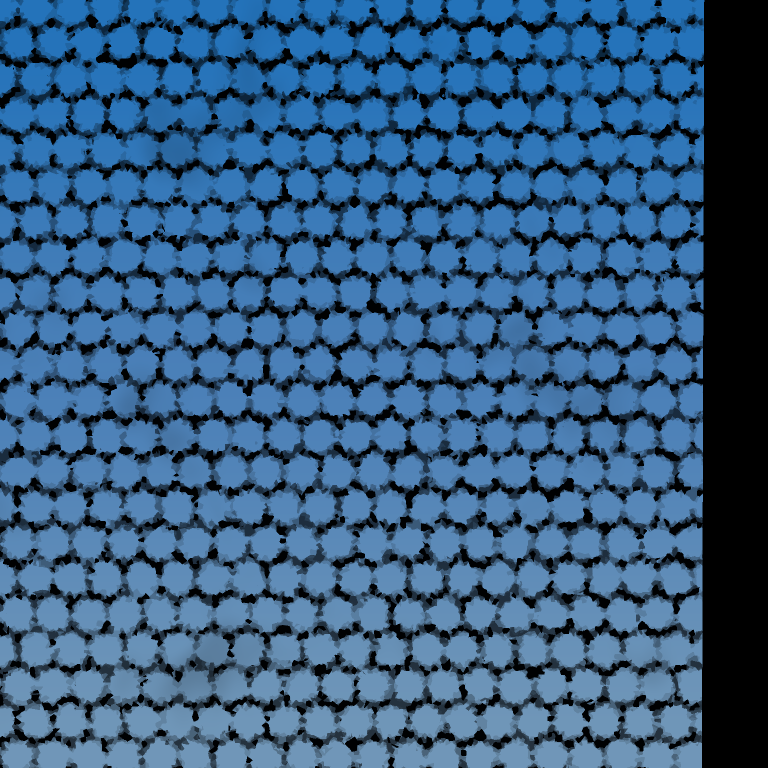
Write a WebGL 2 fragment shader that draws this pattern.

```glsl
#version 300 es
precision highp float;
// Staggered rows of ragged blue discs over black, with a plain black band at the right.

#define REPEATS vec2(21.6, 21.5)  // discs across and down
#define ROW_SHIFT 0.20            // vertical phase of the rows
#define RADIUS 0.5                // disc radius, in repeats
#define SPLATS 7.0                // ragged flakes per repeat
#define RAGGED 0.13               // random spread of the disc edge
#define WEAR 0.035                // slow variation of the gap width
#define LAYERS 4                  // translucent flake layers
#define BAND_LEFT vec2(0.914, 0.917) // band edge at bottom and top

uniform vec2 u_resolution;
out vec4 outColor;

const vec3 SKY_TOP = vec3(0.14, 0.45, 0.73);
const vec3 SKY_MIDDLE = vec3(0.29, 0.50, 0.72);
const vec3 SKY_BOTTOM = vec3(0.44, 0.59, 0.72);
const vec3 GAP = vec3(0.0, 0.004, 0.008);

vec3 hash3(vec2 p) {
  vec3 q = fract(p.xyx * vec3(0.1031, 0.1030, 0.0973));
  q += dot(q, q.yxz + 33.33);
  return fract((q.xxy + q.yzz) * q.zyx);
}

// Layered sines, roughly -1 to 1.
float waves(vec2 p) {
  float sum = 0.0, amplitude = 0.5;
  for (int i = 0; i < 4; i++) {
    sum += amplitude * sin(p.x + 1.7 * sin(p.y)) * cos(p.y - 1.3 * sin(p.x * 0.8));
    p = mat2(1.3, 1.1, -1.1, 1.3) * p + 2.4;
    amplitude *= 0.6;
  }
  return sum;
}

// Signed distance to the nearest disc; alternate rows shift by half a repeat.
float discDistance(vec2 p) {
  float row = floor(p.y + ROW_SHIFT);
  float nearest = 9.0;
  for (int i = -1; i <= 1; i++) {
    float r = row + float(i);
    float x = fract(p.x + 0.5 * mod(r, 2.0)) - 0.5;
    float y = p.y + ROW_SHIFT - r - 0.5;
    nearest = min(nearest, length(vec2(x, y)));
  }
  return nearest - RADIUS;
}

// Nearest cellular seed in xy, its random value in z.
vec3 flake(vec2 p, float layer) {
  vec2 cell = floor(p);
  vec3 best = vec3(0.0);
  float bestDistance = 9.0;
  for (int j = -1; j <= 1; j++)
    for (int i = -1; i <= 1; i++) {
      vec2 id = cell + vec2(i, j);
      vec3 h = hash3(id + layer * 37.0 + 11.0);
      vec2 seed = id + h.xy;
      float d = dot(seed - p, seed - p);
      if (d < bestDistance) {
        bestDistance = d;
        best = vec3(seed, h.z);
      }
    }
  return best;
}

// Light left after every flake layer, from 0 in the gaps to 1 on the discs.
float flakeLight(vec2 p) {
  float light = 1.0;
  float wear = WEAR * waves(p * 1.9);
  for (int i = 0; i < LAYERS; i++) {
    float layer = float(i);
    vec2 shift = vec2(0.37, 0.61) * layer;
    vec3 f = flake(p * SPLATS + shift, layer);
    float d = discDistance((f.xy - shift) / SPLATS);
    float edge = -0.06 + 0.033 * layer;
    float dark = step(edge, d + wear + RAGGED * (f.z - 0.5));
    light *= 1.0 - dark * 0.125 * exp2(layer);
  }
  return light;
}

vec3 pattern(vec2 uv) {
  // Vertical gradient with soft dark clouds
  vec3 sky = mix(SKY_BOTTOM, SKY_MIDDLE, smoothstep(0.0, 0.55, uv.y));
  sky = mix(sky, SKY_TOP, smoothstep(0.5, 1.0, uv.y));
  float cloud = smoothstep(0.1, 0.8, waves(uv * 9.0 + 1.5));
  sky *= 1.0 - 0.18 * cloud;

  vec3 color = mix(GAP, sky, flakeLight(uv * REPEATS));
  float bandLeft = mix(BAND_LEFT.x, BAND_LEFT.y, uv.y);
  return uv.x > bandLeft ? vec3(0.0) : color;
}

void main() {
  // Four samples per pixel smooth the flake edges
  vec3 sum = vec3(0.0);
  for (int i = 0; i < 4; i++) {
    vec2 offset = vec2(i % 2, i / 2) * 0.5 - 0.25;
    sum += pattern((gl_FragCoord.xy + offset) / u_resolution);
  }
  outColor = vec4(sum * 0.25, 1.0);
}
```
